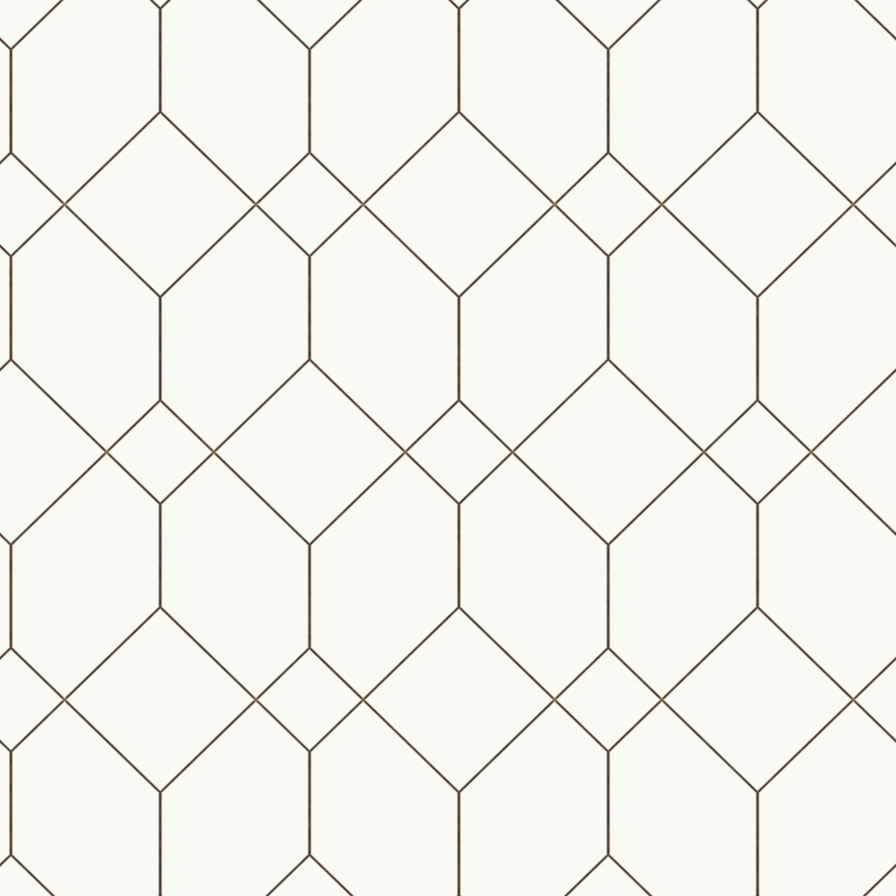
Reproduce this pattern procedurally as a Shadertoy shader.

```glsl
float hash(vec2 p) {
    return fract(sin(dot(p, vec2(127.1, 311.7))) * 43758.5453);
}

float valueNoise(vec2 p) {
    vec2 i = floor(p), f = fract(p);
    f = f * f * (3.0 - 2.0 * f);
    return mix(mix(hash(i), hash(i + vec2(1, 0)), f.x),
               mix(hash(i + vec2(0, 1)), hash(i + vec2(1, 1)), f.x), f.y);
}

float stroke(float dist, float halfWidth, float soft) {
    return 1.0 - smoothstep(halfWidth - soft, halfWidth + soft, dist);
}

void mainImage(out vec4 fragColor, in vec2 fragCoord) {
    vec2 uv = fragCoord / iResolution.y;
    float soft = max(0.0013, 0.85 / iResolution.y);

    // Rows of diamonds, every other row shifted by half a period
    float rowHeight = 0.2764;
    float rowY = (uv.y - 0.4954) / rowHeight + 0.5;
    float row = floor(rowY);
    float v = abs(fract(rowY) - 0.5) * rowHeight;

    // Fold onto half a period: large diamond at u = 0, small one at u = 1/6
    float column = (uv.x - 0.3455) * 3.0 + 0.5 * mod(row, 2.0) + 0.5;
    float u = abs(fract(column) - 0.5) / 3.0;

    // Crossing zigzags outline both diamonds
    float slope = 0.969;
    float largeHalf = 0.1035;
    float smallHalf = slope / 6.0 - largeHalf;
    float zigzag = largeHalf - slope * u;
    float diagonal = abs(v - abs(zigzag)) / length(vec2(1.0, slope));

    // Upright bars join the diamond tips of neighbouring rows
    float upright = min(length(vec2(u, max(largeHalf - v, 0.0))),
                        length(vec2(1.0 / 6.0 - u, max(smallHalf - v, 0.0))));

    // Ink with slight tonal wear, warmer in the bars and at the crossings
    float bar = stroke(upright, 0.0015, soft);
    float line = max(stroke(diagonal, 0.0012, soft), bar);
    float crossing = 1.0 - smoothstep(0.001, 0.005, length(vec2(zigzag, v)));
    float wear = valueNoise(uv * 180.0);
    vec3 ink = mix(vec3(0.22, 0.16, 0.11), vec3(0.33, 0.25, 0.18), wear);
    ink = mix(ink, vec3(0.58, 0.42, 0.27), max(0.6 * crossing, 0.15 * bar));

    // Paper with a faint grain
    vec3 paper = vec3(0.98, 0.98, 0.96) + 0.008 * (valueNoise(uv * 250.0) - 0.5);
    fragColor = vec4(mix(paper, ink, line), 1.0);
}
```
